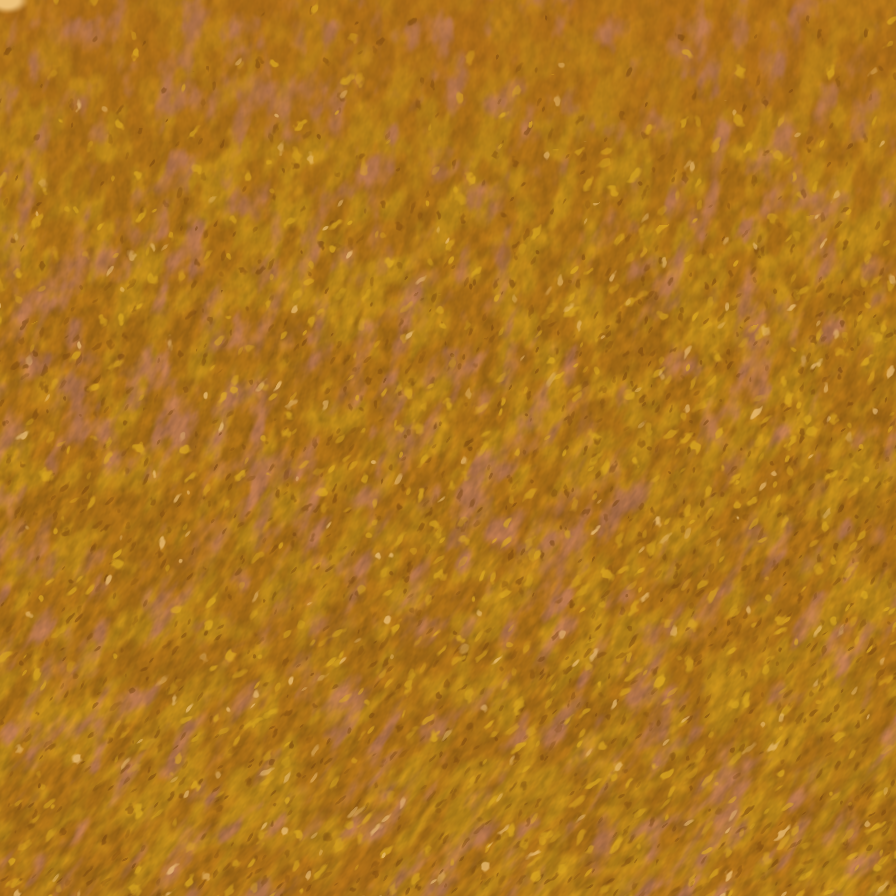
A Shadertoy shader for this texture:

```glsl
// Mottled amber ochre surface: soft mauve blotches, fine slanted grain,
// and scattered golden, pale and dark flecks. Layered value noise gives the
// mottling; jittered ellipses in a sheared grid give the flecks.

const vec3 DEEP_OCHRE = vec3(0.665, 0.432, 0.085);
const vec3 GOLD_OCHRE = vec3(0.735, 0.530, 0.100);
const vec3 MAUVE      = vec3(0.715, 0.462, 0.310);
const vec3 RUST       = vec3(0.690, 0.415, 0.095);
const vec3 YELLOW     = vec3(0.880, 0.680, 0.130);
const vec3 PALE       = vec3(0.930, 0.760, 0.480);
const vec3 BROWN      = vec3(0.470, 0.270, 0.055);

float hash(vec2 p, float seed) {
    vec3 q = fract(vec3(p.xyx) * 0.1031 + seed * 0.137);
    q += dot(q, q.yzx + 33.33);
    return fract((q.x + q.y) * q.z);
}

float valueNoise(vec2 p, float seed) {
    vec2 cell = floor(p), f = fract(p);
    f = f * f * (3.0 - 2.0 * f);
    float low  = mix(hash(cell, seed), hash(cell + vec2(1, 0), seed), f.x);
    float high = mix(hash(cell + vec2(0, 1), seed), hash(cell + vec2(1, 1), seed), f.x);
    return mix(low, high, f.y);
}

// Three rotated octaves, centred on 0.5
float fbm(vec2 p, float seed) {
    float sum = 0.0, weight = 0.54;
    for (int i = 0; i < 3; i++) {
        sum += weight * valueNoise(p, seed + float(i));
        p = mat2(0.96, 0.28, -0.28, 0.96) * p * 1.9 + 7.3;
        weight *= 0.55;
    }
    return sum / 1.125;
}

// Grain direction: slanted at the bottom, nearly upright at the top
vec2 slant(vec2 p) {
    return vec2(p.x - 0.60 * p.y + 0.25 * p.y * p.y, p.y);
}

// Soft, ragged ellipses; density is the chance that a cell holds one
float flecks(vec2 p, float radius, float density, float seed) {
    vec2 cell = floor(p);
    float cover = 0.0;
    float ragged = 0.9 * (valueNoise(p * 4.5, seed + 5.0) - 0.5);
    for (int y = -1; y <= 1; y++)
    for (int x = -1; x <= 1; x++) {
        vec2 id = cell + vec2(x, y);
        vec2 centre = id + vec2(hash(id, seed), hash(id, seed + 1.0));
        float size = radius * mix(0.5, 1.25, hash(id, seed + 2.0));
        float turn = 2.4 * (hash(id, seed + 3.0) - 0.5);
        float c = cos(turn), s = sin(turn);
        vec2 d = mat2(c, s, -s, c) * (p - centre) / (size * vec2(0.75, 1.35));
        float present = step(hash(id, seed + 4.0), density);
        float shape = 1.0 - smoothstep(0.45, 1.25, length(d) + ragged);
        cover = max(cover, present * shape * mix(0.45, 1.0, hash(id, seed + 6.0)));
    }
    return cover;
}

void mainImage(out vec4 fragColor, in vec2 fragCoord) {
    vec2 uv = fragCoord / iResolution.xy;
    vec2 grain = slant(uv) + 3.0;
    float broad = fbm(uv * 5.0 + 2.0, 1.0);
    float calm = smoothstep(0.55, 1.0, uv.y);

    // Ochre ground with broad rusty areas, strongest along the top
    float tone = fbm(grain * vec2(48.0, 30.0), 11.0);
    vec3 color = mix(DEEP_OCHRE, GOLD_OCHRE, smoothstep(0.30, 0.66, tone));
    float rust = smoothstep(0.52, 0.78, broad) * 0.5 + 0.5 * smoothstep(0.78, 1.0, uv.y);
    color = mix(color, RUST, 0.65 * rust);

    // Mauve blotches
    float blotch = fbm(grain * vec2(46.0, 27.0), 21.0) + 0.12 * (broad - 0.5);
    color = mix(color, MAUVE, 0.92 * smoothstep(0.44, 0.74, blotch));

    // Fine light and dark grain
    float fine = fbm(grain * vec2(120.0, 75.0), 31.0) - 0.5;
    color *= 1.0 + fine * mix(0.38, 0.22, calm);

    // Scattered flecks, thinning toward the upper left
    float density = mix(0.34, 0.07, calm) * mix(0.75, 1.25, uv.x);
    float dark = flecks(grain * vec2(75.0, 60.0), 0.25, density, 41.0);
    float gold = flecks(grain * vec2(52.0, 46.0), 0.26, density, 51.0);
    float pale = flecks(grain * vec2(58.0, 50.0), 0.24, 0.28 * density, 61.0);
    color = mix(color, BROWN, 0.55 * dark);
    color = mix(color, YELLOW, 0.70 * gold);
    color = mix(color, PALE, 0.75 * pale);

    // Pale chip in the upper left corner
    float chip = length((uv - vec2(0.008, 1.0)) / vec2(0.022, 0.014));
    color = mix(color, PALE, 1.0 - smoothstep(0.5, 1.2, chip));

    fragColor = vec4(clamp(color, 0.0, 1.0), 1.0);
}
```
